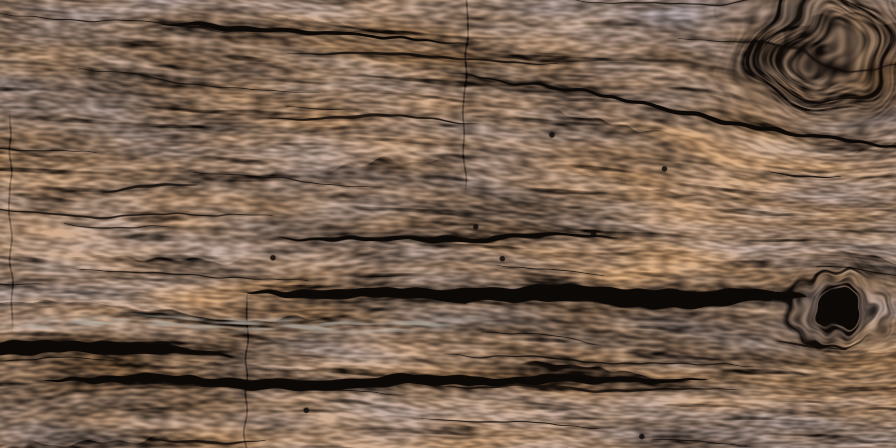
A Shadertoy shader for this texture:

```glsl
// Weathered timber: stretched gradient noise forms fibres that flow around two
// knots; tapered cracks, flaked ledges, seams and worm holes are laid over it.
// A single tone value is accumulated first, then mapped through a wood ramp.

const vec3 VOID_COLOR = vec3(0.06, 0.04, 0.03);
const vec3 WOOD_COLOR = vec3(0.54, 0.44, 0.36);
const vec3 LIGHT_COLOR = vec3(0.74, 0.62, 0.53);
const vec3 CHALK_COLOR = vec3(0.70, 0.67, 0.63);
const vec3 WARM_SHIFT = vec3(0.12, 0.0, -0.24);
const vec2 BIG_KNOT = vec2(1.84, 0.89);
const vec2 SMALL_KNOT = vec2(1.87, 0.31);
const float BIG_REACH = 0.15;
const float SMALL_REACH = 0.065;
const float BASE_TONE = 0.575;
const float LEDGES = 6.0;
const int CRACKS = 30;
const int HOLES = 10;

vec2 hash2(vec2 p) {
    vec3 q = fract(vec3(p.xyx) * vec3(0.1031, 0.1030, 0.0973));
    q += dot(q, q.yzx + 33.33);
    return fract((q.xx + q.yz) * q.zy);
}

float corner(vec2 cell, vec2 offset) {
    float angle = 6.2832 * hash2(cell + 71.0).x;
    return dot(vec2(cos(angle), sin(angle)), offset);
}

// Gradient noise, roughly -0.7 to 0.7
float noise(vec2 p) {
    vec2 i = floor(p), f = p - i;
    vec2 u = f * f * f * (f * (f * 6.0 - 15.0) + 10.0);
    vec2 e = vec2(1.0, 0.0);
    return mix(mix(corner(i, f), corner(i + e, f - e), u.x),
               mix(corner(i + e.yx, f - e.yx), corner(i + 1.0, f - 1.0), u.x), u.y);
}

float fade(float near, float far, float x) { return 1.0 - smoothstep(near, far, x); }

float inside(float d) {
    float aa = 0.75 / iResolution.y;
    return fade(-aa, aa, d);
}

// Fibre tone; q.x runs along the grain, q.y across it
float fibres(vec2 q) {
    float tone = 0.22 * noise(q * vec2(3.0, 28.0));
    tone += 0.22 * noise(q * vec2(9.0, 66.0) + 13.0);
    tone += 0.30 * noise(q * vec2(32.0, 118.0) + 37.0);
    tone -= 0.26 * smoothstep(0.2, 0.48, noise(q * vec2(4.5, 52.0) + 59.0));
    return tone;
}

// Distance to a tapered split from a to b, widest at the fraction peak
float split(vec2 p, vec2 a, vec2 b, float halfWidth, float peak) {
    float t = (p.x - a.x) / (b.x - a.x);
    float taper = min(t / peak, (1.0 - t) / (1.0 - peak));
    float width = halfWidth * sqrt(max(taper, 0.0));
    return abs(p.y - mix(a.y, b.y, t)) - width + 0.08 * max(-taper, 0.0);
}

// Jagged joint across the grain
float seam(vec2 p, float x, float low, float high) {
    float bend = 0.014 * noise(vec2(p.y * 14.0, x * 9.0));
    float span = smoothstep(low, low + 0.05, p.y) * fade(high - 0.05, high, p.y);
    return span * inside(abs(p.x - x - bend) - 0.002);
}

void mainImage(out vec4 fragColor, in vec2 fragCoord) {
    vec2 p = fragCoord / iResolution.y;
    vec2 toBig = p - BIG_KNOT, toSmall = p - SMALL_KNOT;

    // Grain coordinate, pushed aside by the knots
    float v = p.y + 0.07 * p.x * p.y + 0.025 * noise(p * vec2(1.8, 4.0));
    v -= toBig.y * BIG_REACH * BIG_REACH / (dot(toBig, toBig) + BIG_REACH * BIG_REACH);
    v -= toSmall.y * SMALL_REACH * SMALL_REACH / (dot(toSmall, toSmall) + SMALL_REACH * SMALL_REACH);
    vec2 grain = vec2(p.x, v);

    // Fibres, turning to rings inside the knots
    float swirl = noise(p * 9.0 + 5.0);
    float bigRing = length(toBig * vec2(0.85, 1.0)) + 0.07 * swirl;
    float smallRing = length(toSmall * vec2(0.75, 1.0)) + 0.025 * noise(p * 24.0);
    float bigMask = fade(0.10, 0.23, bigRing);
    float smallMask = fade(0.07, 0.12, smallRing);
    float tone = fibres(grain);
    tone = mix(tone, 1.3 * fibres(vec2(toBig.x, bigRing)) - 0.17, bigMask);
    tone = mix(tone, 1.3 * fibres(vec2(toSmall.x, smallRing + 3.0)) - 0.03, smallMask);
    tone += BASE_TONE + 0.24 * noise(grain * vec2(1.4, 5.0) + 21.0);

    // Flaked ledges: a crisp upper edge with shadow fading below
    float jag = noise(p * vec2(17.0, 22.0));
    float level = v * LEDGES + 0.7 * noise(grain * vec2(1.2, 3.0) + 9.0) + 0.14 * jag;
    float step01 = fract(level);
    float broken = smoothstep(-0.05, 0.3, noise(vec2(p.x * 1.9, floor(level) * 7.3)));
    tone -= 0.30 * broken * smoothstep(0.72, 1.0, step01) * fade(0.975, 1.0, step01);
    tone += 0.08 * broken * fade(0.0, 0.12, step01);

    // Thin scattered cracks along the grain
    float thin = 1.0;
    vec2 rough = grain + vec2(0.0, 0.006 * jag + 0.014 * noise(p * vec2(5.0, 3.0)));
    for (int i = 0; i < CRACKS; i++) {
        vec2 place = hash2(vec2(float(i), 3.0)), kind = hash2(vec2(float(i), 8.0));
        vec2 start = vec2(place.x * 2.3 - 0.4, (float(i) + place.y) / float(CRACKS) * 1.14);
        vec2 end = start + vec2(mix(0.15, 0.8, kind.x), 0.03 * (kind.y - 0.6));
        thin = min(thin, split(rough, start, end, mix(0.0012, 0.0040, kind.y * kind.y), 0.4));
    }

    // Wide open gaps
    vec2 torn = p + vec2(0.0, 0.010 * jag + 0.020 * noise(p * vec2(3.5, 2.0)));
    float wide = split(torn, vec2(0.55, 0.355), vec2(1.80, 0.335), 0.021, 0.8);
    wide = min(wide, split(torn, vec2(-0.3, 0.225), vec2(0.52, 0.210), 0.015, 0.4));
    wide = min(wide, split(torn, vec2(0.10, 0.145), vec2(1.58, 0.158), 0.014, 0.4));
    wide = min(wide, split(torn, vec2(0.62, 0.470), vec2(1.38, 0.468), 0.006, 0.5));
    wide = min(wide, split(torn, vec2(0.36, 0.945), vec2(1.04, 0.905), 0.006, 0.2));
    wide = min(wide, split(torn, vec2(1.02, 0.840), vec2(2.20, 0.630), 0.005, 0.5));

    // Knot hollow and a broken ring crack
    wide = min(wide, smallRing - 0.040);
    float ringCrack = abs(bigRing - 0.115) - 0.012 * noise(p * 8.0 + 31.0);
    thin = min(thin, ringCrack);

    // Worm holes
    for (int i = 0; i < HOLES; i++) {
        vec2 place = hash2(vec2(float(i), 17.0)) * vec2(1.5, 0.7);
        thin = min(thin, length(p - place) - 0.006);
    }

    tone -= 0.13 * exp(-130.0 * max(thin, 0.0)) + 0.20 * exp(-65.0 * max(wide, 0.0));
    float joints = seam(p, 1.04, 0.56, 1.1) + seam(p, 0.55, -0.1, 0.36) + seam(p, 0.025, 0.25, 0.76);
    tone -= 0.20 * joints;

    // Wood ramp, warm and grey patches, chalky streak, then the open voids
    vec3 color = mix(VOID_COLOR, WOOD_COLOR, clamp((tone - 0.06) / 0.48, 0.0, 1.0));
    color = mix(color, LIGHT_COLOR, clamp((tone - 0.54) / 0.20, 0.0, 1.3));
    color *= 1.0 + WARM_SHIFT * (noise(grain * vec2(1.7, 7.0) + 43.0) + 0.6 * noise(grain * vec2(5.0, 24.0)));
    float chalk = fade(0.004, 0.022, abs(p.y - 0.277 + 0.012 * noise(p * vec2(4.0, 9.0))));
    chalk *= smoothstep(0.03, 0.10, p.x) * fade(0.9, 1.3, p.x);
    chalk *= smoothstep(-0.2, 0.3, noise(grain * vec2(12.0, 90.0)));
    color = mix(color, CHALK_COLOR, 0.75 * chalk);
    color = mix(color, VOID_COLOR, 0.85 * inside(thin));
    color = mix(color, VOID_COLOR * 0.8, inside(wide));
    fragColor = vec4(clamp(color, 0.0, 1.0), 1.0);
}
```
